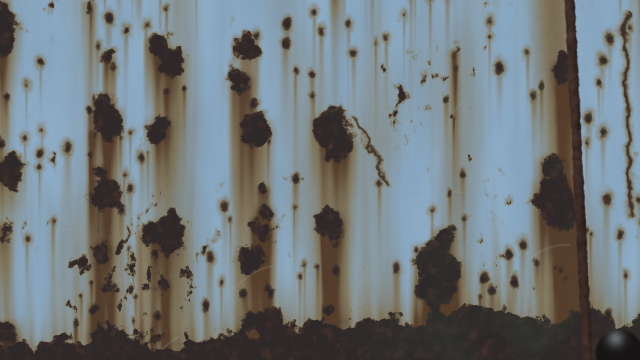
Give the GLSL for this texture, as a Shadertoy shader.

```glsl
const vec3 PAINT_BLUE  = vec3(0.535, 0.655, 0.755);
const vec3 STAIN_GREY  = vec3(0.52, 0.565, 0.57);
const vec3 STAIN_OCHRE = vec3(0.50, 0.46, 0.36);
const vec3 STAIN_BROWN = vec3(0.33, 0.24, 0.17);
const vec3 RUST_DARK   = vec3(0.18, 0.155, 0.16);
const vec3 RUST_RED    = vec3(0.265, 0.19, 0.165);
const vec3 RUST_MOSS   = vec3(0.19, 0.195, 0.175);

const int   BLOTCH_COUNT = 54;
const float RADIUS_MIN   = 0.010;
const float RADIUS_MAX   = 0.052;
const float COLUMN_SPREAD = 0.08;
const float EDGE_SOFTNESS = 0.006;
const float HALO_WIDTH   = 0.008;
const vec2  SPECK_CELL   = vec2(0.05, 0.06);
const float COLUMNS[9] = float[9](0.04, 0.27, 0.46, 0.70, 0.94, 1.24, 1.55, 0.29, 0.71);

vec2 hash2(vec2 p) {
    vec3 q = fract(p.xyx * vec3(0.1031, 0.1030, 0.0973));
    q += dot(q, q.yzx + 33.33);
    return fract((q.xx + q.yz) * q.zy);
}

float corner(vec2 cell, vec2 offset) {
    return dot(hash2(cell) * 2.0 - 1.0, offset);
}

float gradientNoise(vec2 p) {
    vec2 i = floor(p), f = fract(p);
    vec2 u = f * f * f * (f * (f * 6.0 - 15.0) + 10.0);
    vec2 e = vec2(1.0, 0.0);
    return mix(mix(corner(i, f), corner(i + e, f - e), u.x),
               mix(corner(i + e.yx, f - e.yx), corner(i + 1.0, f - 1.0), u.x), u.y);
}

float fbm(vec2 p) {
    float sum = 0.0, gain = 1.0;
    for (int i = 0; i < 4; i++) {
        sum += gain * gradientNoise(p);
        p = p * 2.03 + 17.3;
        gain *= 0.55;
    }
    return sum;
}

float segment(vec2 p, vec2 a, vec2 b) {
    vec2 d = b - a;
    return length(p - a - d * clamp(dot(p - a, d) / dot(d, d), 0.0, 1.0));
}

// Rusty water running down from a spot at the origin
float trail(vec2 q, float width, float len) {
    float side = 1.0 - smoothstep(0.0, 1.4 * width, abs(q.x));
    float below = 1.0 - smoothstep(-0.2 * width, 1.2 * width, q.y);
    return side * below * exp(-1.8 * max(-q.y, 0.0) / len);
}

// Large patches gathered in columns: x = distance, y = stain
vec2 blotches(vec2 p, float sway) {
    vec2 result = vec2(1.0, 0.0);
    for (int i = 0; i < BLOTCH_COUNT; i++) {
        vec2 place = hash2(vec2(i, 3)), size = hash2(vec2(i, 57));
        vec2 q = p - vec2(COLUMNS[i % 9] + (place.x - 0.5) * COLUMN_SPREAD, place.y * 1.05);
        float r = mix(RADIUS_MIN, RADIUS_MAX, size.x * size.x);
        result.x = min(result.x, length(q * vec2(1.0, 0.85)) - r);
        float run = trail(q + vec2(sway, 0.0), r + 0.010, 0.15 + 0.45 * size.y);
        result.y += (1.0 - result.y) * run * 0.75;
    }
    return result;
}

// Small pits with thin runs, looked up from the cells above
vec2 specks(vec2 p, float sway) {
    vec2 result = vec2(1.0, 0.0), home = floor(p / SPECK_CELL);
    for (int y = -1; y <= 4; y++)
    for (int x = -1; x <= 1; x++) {
        vec2 id = home + vec2(x, y);
        vec2 place = hash2(id + 11.0), size = hash2(id + 83.0);
        if (size.y > 0.2 + 0.8 * gradientNoise(id * vec2(0.23, 0.15))) continue;
        vec2 q = p - (id + place) * SPECK_CELL;
        float r = mix(0.002, 0.010, size.x * size.x);
        result.x = min(result.x, length(q * vec2(1.0, 0.7)) - r);
        result.y = max(result.y, trail(q + vec2(sway * 0.4, 0.0), r + 0.003, 0.14) * 0.45);
    }
    return result;
}

vec3 stainColor(float s) {
    vec3 c = mix(PAINT_BLUE, STAIN_GREY, smoothstep(0.03, 0.28, s));
    c = mix(c, STAIN_OCHRE, smoothstep(0.22, 0.52, s));
    return mix(c, STAIN_BROWN, smoothstep(0.45, 0.9, s));
}

void mainImage(out vec4 fragColor, in vec2 fragCoord) {
    vec2 p = fragCoord / iResolution.y;
    float edge = max(EDGE_SOFTNESS, 1.0 / iResolution.y);
    float lobes = fbm(p * 15.0) * 0.026;
    float ragged = fbm(p * 38.0) * 0.013;
    float broadRun = gradientNoise(vec2(p.x * 7.0, p.y * 0.9));
    float fineRun = gradientNoise(vec2(p.x * 42.0, p.y * 1.8));

    // Rust outline: patches, pits, flakes, bottom band and cracks
    vec2 big = blotches(p, fineRun * 0.015), pits = specks(p, fineRun * 0.012);
    float d = min(big.x + lobes + ragged, pits.x + ragged * 0.6);
    float cluster = gradientNoise(vec2(p.x * 3.5, p.y * 2.0) + 4.0);
    float flakes = 0.78 - fbm(p * vec2(24.0, 17.0)) - 1.1 * cluster;
    d = min(d, flakes * 0.045);
    float bandTop = 0.062 + 0.07 * smoothstep(0.7, 1.1, p.x) + 0.07 * gradientNoise(vec2(p.x * 6.0, 2.5));
    d = min(d, p.y - bandTop + lobes * 1.8 + ragged);
    d = min(d, segment(p + lobes * 0.7, vec2(0.98, 0.67), vec2(1.08, 0.49)) - 0.0015);
    d = min(d, segment(p + lobes * 0.8, vec2(1.735, 0.95), vec2(1.755, 0.40)) - 0.003);

    // Stained paint
    float seamX = p.x - 1.632 + 0.05 * p.y + ragged * 0.3;
    float stain = big.y * (0.95 + 0.5 * fineRun) + pits.y * (1.0 - 0.6 * big.y);
    stain += 0.02 + 0.45 * max(broadRun, 0.0) + 0.16 * max(fineRun, 0.0) + 0.2 * max(cluster, 0.0);
    stain += 0.38 * exp(-max(p.y - bandTop, 0.0) / 0.08) * (0.8 + fineRun);
    stain += 0.45 * smoothstep(-0.14, -0.02, seamX) * (1.0 - step(0.0, seamX)) * (1.0 + broadRun);
    stain = max(stain, 0.75 * exp(-max(d, 0.0) / HALO_WIDTH));
    vec3 color = stainColor(stain) * (1.0 + 0.05 * fbm(p * vec2(9.0, 2.5)));

    // Pale scuffs
    for (int i = 0; i < 12; i++) {
        vec2 a = hash2(vec2(i, 131)) * vec2(1.5, 0.9), tilt = hash2(vec2(i, 207));
        vec2 b = a + vec2(0.05 + 0.08 * tilt.x, 0.02 + 0.07 * tilt.y);
        float scuff = 1.0 - smoothstep(0.0, 0.005, segment(p + vec2(0.0, 4.0 * (p.x - a.x) * (p.x - b.x)), a, b));
        color = mix(color, STAIN_GREY * 1.1, scuff * 0.22);
    }

    // Rust surface
    float crust = fbm(p * 30.0 + 9.0);
    vec3 rust = mix(RUST_DARK, RUST_RED, smoothstep(-0.1, 0.7, crust));
    float moss = smoothstep(0.8, 1.3, p.x) * smoothstep(-0.2, 0.3, gradientNoise(p * 6.0));
    rust = mix(rust, RUST_MOSS * (1.0 + 0.15 * crust), moss * 0.8);
    color = mix(color, rust, 1.0 - smoothstep(-edge, edge, d));

    // Raised seam with a shaded right side
    float seam = 1.0 - smoothstep(0.011, 0.011 + edge, abs(seamX));
    vec3 seamColor = RUST_RED * (0.92 + 0.3 * crust - 20.0 * max(seamX, 0.0));
    color = mix(color, seamColor, seam);

    // Dark rounded fitting in the corner
    vec2 knob = p - vec2(1.72, 0.02), glint = knob - vec2(-0.01, 0.04);
    vec3 knobColor = mix(RUST_DARK * 0.5, STAIN_GREY, exp(-dot(glint, glint) * 1800.0) * 0.7);
    color = mix(color, knobColor, 1.0 - smoothstep(0.065 - edge, 0.065 + edge, length(knob)));

    fragColor = vec4(color, 1.0);
}
```
